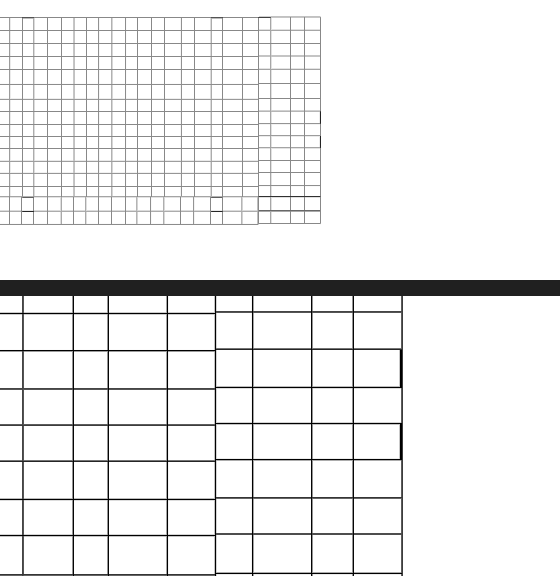
Top: the whole. Bottom: its middle third, enlarged.
A Shadertoy shader for this pattern:

```glsl
// Blank ruled table with uneven cells, a shifted right block and a few heavy cell edges.

// Units: the canvas is 384 high, x runs right from the left edge, y runs down.
const float ROWS[17] = float[](24., 42., 60., 77.5, 95.5, 115.5, 136., 153., 170.5,
    187., 203.5, 221., 237.5, 255.5, 270., 289.5, 307.5);
const float COLUMNS[23] = float[](13.5, 30.5, 46.5, 65.5, 84.5, 101.5, 118.5, 135.5,
    153.5, 172.5, 188.5, 207.5, 225.5, 248.5, 266.5, 289.5, 305.5, 332.5, 354.5,
    371.5, 398.5, 417.5, 439.8);

// Share of a pixel covered by a line of the given width
float stroke(float d, float width, float pixel) {
    return clamp(0.5 * (pixel + width) - abs(d), 0.0, min(width, pixel)) / pixel;
}

// Soft-edged interval from a to b
float span(float x, float a, float b, float pixel) {
    return clamp(min(x - a, b - x) / pixel + 0.5, 0.0, 1.0);
}

void mainImage(out vec4 fragColor, in vec2 fragCoord) {
    float pixel = 384.0 / iResolution.y;
    vec2 p = vec2(fragCoord.x, iResolution.y - fragCoord.y) * pixel;
    float thin = 0.64;
    float ink = 0.0;

    // The right block sits slightly higher, the bottom strip slightly to the left
    float rightBlock = span(p.x, 354.5, 440.0, pixel);
    float bottomStrip = span(p.y, 270.0, 308.0, pixel);
    float lift = 0.7 * rightBlock;
    float slide = 0.7 * bottomStrip * (1.0 - rightBlock);

    // Columns whose top and bottom edges are drawn heavier
    float heavyColumns = max(span(p.x, 30.5, 46.5, pixel),
        max(span(p.x, 289.5, 305.5, pixel), span(p.x, 354.5, 371.5, pixel)));

    // Horizontal rules
    float across = span(p.x, -1.0, 440.0, pixel);
    for (int i = 0; i < 17; i++) {
        float heavy = 0.0;
        if (i == 0 || i == 14 || i == 15) heavy = heavyColumns;
        if (i == 14 || i == 15) heavy = max(heavy, rightBlock);
        float y = ROWS[i] - lift + 0.4 * heavy;
        ink = max(ink, across * stroke(p.y - y, thin * (1.0 + heavy), pixel));
    }

    // Vertical rules
    float down = span(p.y, ROWS[0] - lift, ROWS[16] - lift, pixel);
    for (int i = 0; i < 23; i++) {
        float x = COLUMNS[i] - slide;
        ink = max(ink, down * stroke(p.x - x, thin, pixel));
    }

    // Two heavier cells on the right edge
    for (int i = 7; i < 10; i += 2) {
        float cell = span(p.y, ROWS[i] - lift, ROWS[i + 1] - lift, pixel);
        ink = max(ink, cell * stroke(p.x - 439.4, 2.0 * thin, pixel));
    }

    fragColor = vec4(vec3(1.0 - ink), 1.0);
}
```
